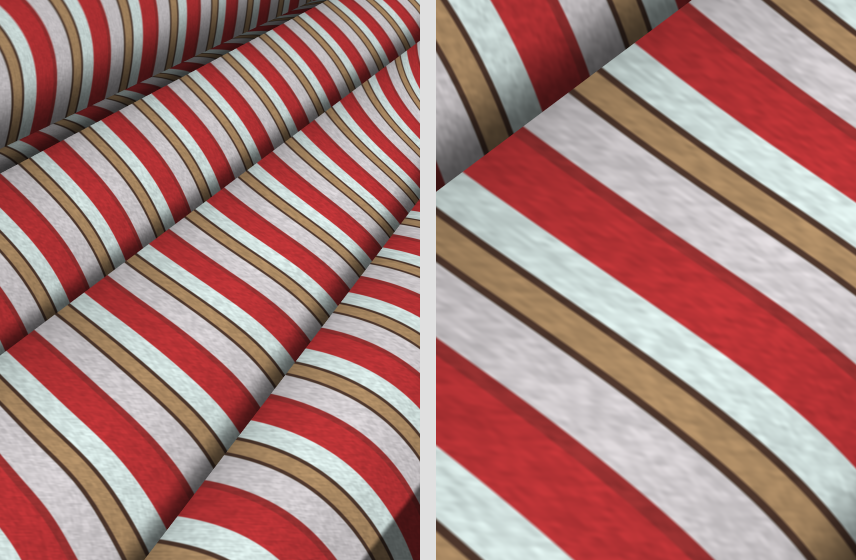
Left: the whole. Right: its middle third, enlarged.
This texture is drawn by a Shadertoy shader. Its source:

```glsl
// Striped cotton lying in diagonal folds below a roll, seen in perspective.
// Straight ridge lines split the canvas into folds; each fold bends a stripe
// phase between its two ridges, then colour bands, weave and shadow are added.

const int FOLDS = 5;
const int SAMPLES = 3;               // antialiasing grid per side

// Ridge lines from top to bottom: height at x = 0, slope.
const vec2 RIDGE[6] = vec2[6](
    vec2(1.073, 0.475), vec2(0.734, 0.475), vec2(0.690, 0.53),
    vec2(0.365, 0.75), vec2(-0.337, 1.31), vec2(-0.858, 1.31));

// Stripes on the upper and lower ridge of each fold:
// x of the first red stripe, repeat length, foreshortening per repeat.
const vec3 UPPER[FOLDS] = vec3[FOLDS](
    vec3(-0.055, 0.122, 0.08), vec3(0.052, 0.104, 0.06),
    vec3(-0.020, 0.125, 0.075), vec3(0.039, 0.143, 0.08),
    vec3(0.345, 0.143, 0.16));
const vec3 LOWER[FOLDS] = vec3[FOLDS](
    vec3(0.072, 0.107, 0.07), vec3(0.091, 0.104, 0.06),
    vec3(0.143, 0.104, 0.06), vec3(0.326, 0.143, 0.16),
    vec3(0.605, 0.137, 0.14));

// Bend of the stripes, height of the valley shadow, brightness.
const vec3 SHAPE[FOLDS] = vec3[FOLDS](
    vec3(1.9, 0.11, 0.90), vec3(0.3, 0.05, 0.66), vec3(0.45, 0.055, 0.94),
    vec3(0.45, 0.085, 0.98), vec3(0.35, 0.02, 0.98));

const vec3 MINT_WHITE = vec3(0.83, 0.89, 0.88);
const vec3 PINK_WHITE = vec3(0.81, 0.79, 0.80);
const vec3 RED        = vec3(0.72, 0.20, 0.21);
const vec3 DULL_RED   = vec3(0.59, 0.19, 0.19);
const vec3 TAN        = vec3(0.67, 0.54, 0.39);
const vec3 BROWN      = vec3(0.30, 0.21, 0.17);

// Band limits inside one repeat.
const float PHASE_SHIFT = 0.30;
const vec2 RED_BAND = vec2(0.12, 0.46);
const vec2 TAN_BAND = vec2(0.72, 0.92);
const float DULL_WIDTH = 0.06;
const float BROWN_WIDTH = 0.032;

const float EDGE_SOFTNESS = 0.008;
const float FAR_BLUR = 0.022;
const float WEAVE = 0.10;
const float SHADOW_DEPTH = 0.42;

float hash(vec2 p) {
    vec3 q = fract(vec3(p.xyx) * 0.1031);
    q += dot(q, q.yzx + 33.33);
    return fract((q.x + q.y) * q.z);
}

float noise(vec2 p) {
    vec2 i = floor(p), f = fract(p);
    f = f * f * (3.0 - 2.0 * f);
    return mix(mix(hash(i), hash(i + vec2(1, 0)), f.x),
               mix(hash(i + vec2(0, 1)), hash(i + vec2(1, 1)), f.x), f.y);
}

float band(float u, vec2 limits, float soft) {
    return smoothstep(limits.x - soft, limits.x + soft, u)
         - smoothstep(limits.y - soft, limits.y + soft, u);
}

float ridgeHeight(int i, float x) {
    return RIDGE[i].x + RIDGE[i].y * x;
}

// Colour across one repeat of the stripes.
vec3 stripes(float phase, float soft) {
    float u = fract(phase + PHASE_SHIFT);
    vec3 c = mix(MINT_WHITE, PINK_WHITE, band(u, vec2(RED_BAND.y, TAN_BAND.x), soft));
    vec3 red = mix(RED, DULL_RED, smoothstep(-soft, soft, u - RED_BAND.y + DULL_WIDTH));
    c = mix(c, red, band(u, RED_BAND, soft));
    c = mix(c, BROWN, band(u, TAN_BAND, soft));
    vec2 inner = TAN_BAND + vec2(BROWN_WIDTH, -BROWN_WIDTH);
    return mix(c, TAN, band(u, inner, soft));
}

vec3 cloth(vec2 p) {
    // Find the fold that covers this point.
    int fold = 0;
    for (int i = 1; i < FOLDS; i++)
        if (p.y < ridgeHeight(i, p.x)) fold = i;
    float top = ridgeHeight(fold, p.x);
    float bottom = ridgeHeight(fold + 1, p.x);
    float across = (top - p.y) / (top - bottom);
    vec3 shape = SHAPE[fold];

    // Bent, foreshortened stripe phase.
    float bend = across + shape.x * across * (1.0 - across);
    vec3 row = mix(UPPER[fold], LOWER[fold], bend);
    float along = p.x - row.x;
    float phase = along / (row.y - row.z * along);
    phase += 0.035 * (noise(p * 7.0) - 0.5);

    float far = smoothstep(0.6, 1.15, p.y);
    vec3 c = stripes(phase, EDGE_SOFTNESS + FAR_BLUR * far);

    // Threads along and across the stripes.
    float yarn = noise(vec2(phase * 55.0, across * 45.0))
               + noise(vec2(phase * 30.0, p.y * 330.0)) - 1.0;
    c *= 1.0 + WEAVE * yarn * (1.0 - 0.6 * far);

    // Rounded crest, soft sheen and valley shadow.
    float gap = p.y - bottom;
    float light = shape.z * (1.0 - 0.16 * exp(-across * 14.0));
    light *= 0.95 + 0.08 * band(across, vec2(0.25, 0.65), 0.25);
    light *= mix(SHADOW_DEPTH, 1.0, smoothstep(0.0, shape.y, gap));
    light *= 0.97 + 0.06 * noise(p * 5.0 + 9.0);
    return c * light;
}

void mainImage(out vec4 fragColor, in vec2 fragCoord) {
    vec3 sum = vec3(0.0);
    for (int j = 0; j < SAMPLES * SAMPLES; j++) {
        vec2 cell = vec2(j % SAMPLES, j / SAMPLES) + 0.5;
        sum += cloth((fragCoord - 0.5 + cell / float(SAMPLES)) / iResolution.y);
    }
    fragColor = vec4(sum / float(SAMPLES * SAMPLES), 1.0);
}
```
